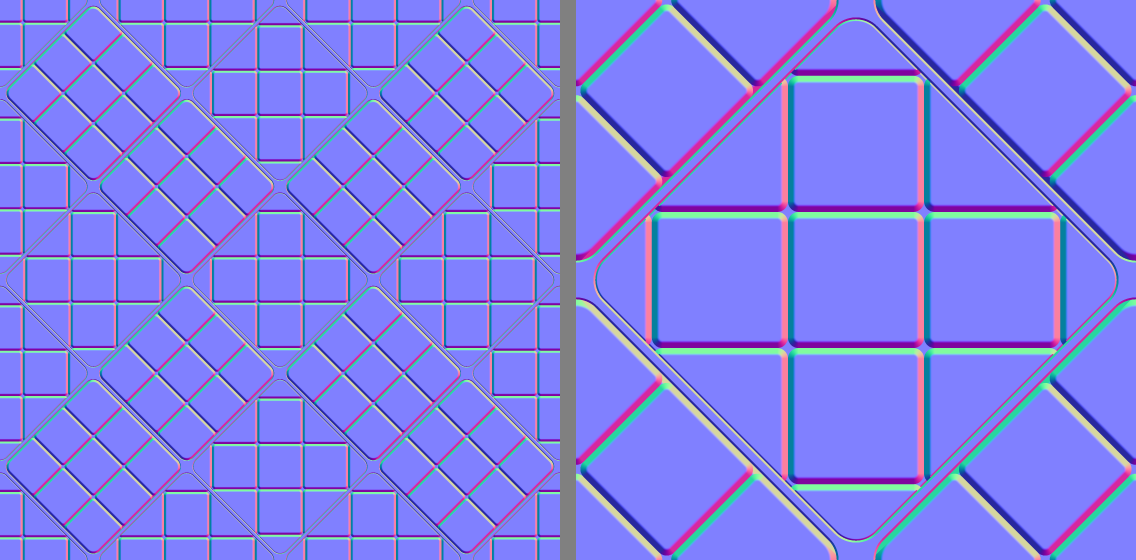
Left: the whole. Right: its middle third, enlarged.
A Shadertoy shader for this texture map:

```glsl
// Tangent-space normal map of square floor tiles laid on the diagonal.
// Tiles on the two diagonals carry a 3x3 grid along their sides; the others
// carry an upright grid clipped by the tile. Bevels come from distance fields.

const float TILES_ACROSS = 3.0;      // tile diagonals across the canvas
const float TILE_PITCH   = 1.41421;  // tile spacing; half a diagonal is 1
const float TILE_HALF    = 0.6875;   // half side of a tile, leaving a joint
const float TILE_RADIUS  = 0.10;
const float CELL_RADIUS  = 0.038;
const float BEVEL_WIDTH  = 0.029;    // slope on each side of a groove
const float HAIR_WIDTH   = 0.007;    // thin crease around each tile
const float MAX_TILT     = 0.97;     // sideways part of the steepest normal
const int   SAMPLES      = 4;        // smoothing samples along each axis

const float DIAG = 0.70710678;
const mat2 TO_TILE = mat2(DIAG, -DIAG, DIAG, DIAG); // canvas to tile axes

// Signed distance in x, outward direction in yz.
vec3 roundedSquare(vec2 p, float halfSide, float radius) {
    vec2 q = abs(p) - halfSide + radius;
    vec2 corner = max(q, 0.0);
    float dist = length(corner) + min(max(q.x, q.y), 0.0) - radius;
    vec2 dir = q.x > q.y ? vec2(1.0, 0.0) : vec2(0.0, 1.0);
    if (min(q.x, q.y) > 0.0) dir = normalize(corner);
    return vec3(dist, dir * sign(p));
}

// Steepness just inside an edge, easing in from the flat top.
float edgeSlope(float dist, float width) {
    return smoothstep(-width, -0.6 * width, dist) * step(dist, 0.0);
}

// One raised cell of an endless square grid centred on the origin.
vec3 gridCell(vec2 p, float pitch) {
    return roundedSquare(p - pitch * round(p / pitch), 0.5 * pitch, CELL_RADIUS);
}

vec2 surfaceTilt(vec2 p) {
    // Tile lookup
    vec2 rotated = TO_TILE * p;
    vec2 id = round(rotated / TILE_PITCH);
    vec2 local = rotated - id * TILE_PITCH;
    vec2 centre = vec2(id.x - id.y, id.x + id.y);
    vec2 fromMiddle = abs(centre - TILES_ACROSS);
    bool diagonalGrid = abs(fromMiddle.x - fromMiddle.y) < 0.5
        && fromMiddle.x > 0.5 && fromMiddle.x < TILES_ACROSS - 0.5;

    vec3 tile = roundedSquare(local, TILE_HALF, TILE_RADIUS);
    vec2 tileDir = tile.yz * TO_TILE; // transpose turns back to canvas axes

    // Joint between tiles
    if (tile.x > 0.0) return -tileDir * step(tile.x, HAIR_WIDTH);

    // Grooves of the cell grid
    vec3 cell;
    if (diagonalGrid) {
        cell = gridCell(local, TILE_HALF * 2.0 / 3.0);
        cell.yz = cell.yz * TO_TILE;
    } else {
        cell = gridCell(p - centre, TILE_HALF * DIAG);
    }
    float cellSlope = edgeSlope(cell.x, BEVEL_WIDTH);

    // Tile rim wins where it is steeper
    float rimSlope = edgeSlope(tile.x, diagonalGrid ? BEVEL_WIDTH : HAIR_WIDTH);
    return rimSlope > cellSlope ? tileDir * rimSlope : cell.yz * cellSlope;
}

vec3 normalColour(vec2 tilt) {
    tilt *= MAX_TILT;
    float up = sqrt(max(1.0 - dot(tilt, tilt), 0.0));
    return 0.5 + 0.5 * vec3(tilt, up);
}

void mainImage(out vec4 fragColor, in vec2 fragCoord) {
    vec3 sum = vec3(0.0);
    for (int j = 0; j < SAMPLES; j++) {
        for (int i = 0; i < SAMPLES; i++) {
            vec2 offset = (vec2(i, j) + 0.5) / float(SAMPLES) - 0.5;
            vec2 uv = (fragCoord + offset) / iResolution.xy;
            sum += normalColour(surfaceTilt(uv * 2.0 * TILES_ACROSS));
        }
    }
    fragColor = vec4(sum / float(SAMPLES * SAMPLES), 1.0);
}
```
